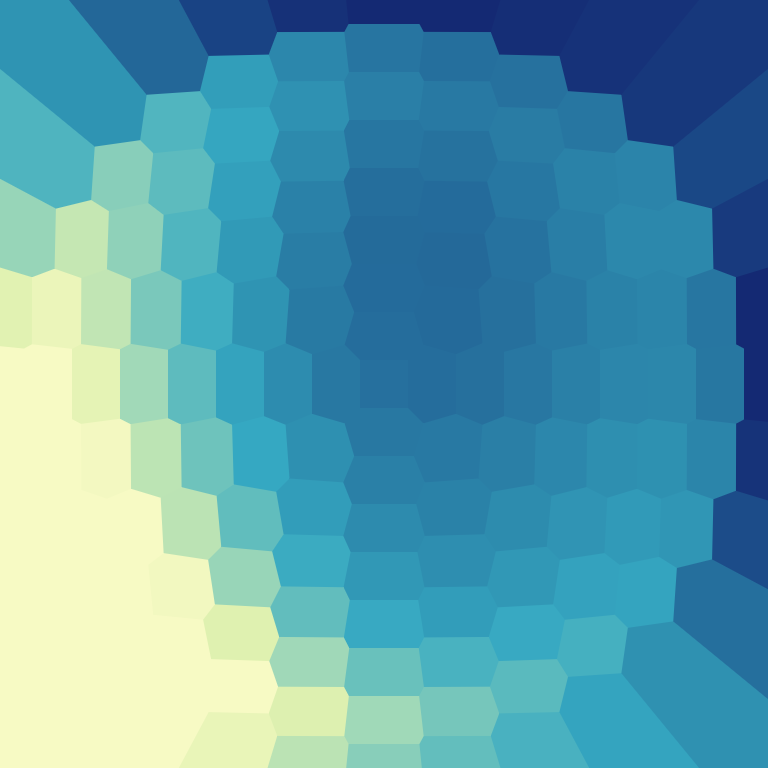
This background is drawn by a WebGL 2 fragment shader. Its source:

```glsl
#version 300 es
precision highp float;

uniform vec2 u_resolution;
out vec4 fragColor;

const float TAU = 6.2831853;
const int RINGS = 8;

// Pale yellow through teal to navy
const vec3 PALETTE[9] = vec3[9](
    vec3(0.97, 0.98, 0.77), vec3(0.875, 0.945, 0.69), vec3(0.63, 0.85, 0.72),
    vec3(0.40, 0.75, 0.74), vec3(0.21, 0.66, 0.76), vec3(0.18, 0.56, 0.69),
    vec3(0.14, 0.41, 0.60), vec3(0.10, 0.27, 0.52), vec3(0.08, 0.16, 0.45));

vec3 paletteColor(float level) {
    level = clamp(level, 0.0, 8.0);
    int stop = min(int(level), 7);
    return mix(PALETTE[stop], PALETTE[stop + 1], level - float(stop));
}

float angleOf(vec2 p) {
    return atan(p.y, p.x + 1e-6);
}

// Smooth height field: radial profile plus angular harmonics
float field(vec2 p) {
    float r = length(p);
    float a = angleOf(p);
    float rim = pow(r, 12.0);
    float level = 5.8 - 4.4 * r * r + 2.94 * rim;
    level += r * (0.76 + 2.92 * r) * cos(a) + r * (1.25 + 1.7 * pow(r, 4.0)) * sin(a);
    level -= 0.6 * smoothstep(0.1, 0.65, r) * cos(2.0 * a) + 0.8 * r * r * sin(2.0 * a);
    level += 0.5 * rim * cos(3.0 * a) + 0.15 * r * sin(3.0 * a);
    level += 0.28 * r * r * cos(4.0 * a);
    vec2 dip = p - vec2(0.92, 0.52);
    return level - 1.2 * exp(-20.0 * dot(dip, dip));
}

// Ring k holds 4k evenly spaced seeds; ring 0 is the centre
vec2 ringSeed(int ring, float index) {
    float a = TAU * index / float(max(4 * ring, 1));
    return float(ring) / float(RINGS) * vec2(cos(a), sin(a));
}

void main() {
    float size = min(u_resolution.x, u_resolution.y);
    vec2 p = (2.0 * gl_FragCoord.xy - u_resolution) / size;
    float turn = angleOf(p) / TAU;

    // Two closest seeds of the concentric Voronoi pattern
    vec2 nearest = vec2(0.0), second = vec2(0.0);
    float nearDist = 1e3, secondDist = 1e3;
    for (int ring = 0; ring <= RINGS; ring++) {
        float slot = round(turn * float(4 * ring));
        int reach = min(ring, 1);
        for (int j = -reach; j <= reach; j++) {
            vec2 seed = ringSeed(ring, slot + float(j));
            float d = dot(p - seed, p - seed);
            if (d < nearDist) {
                second = nearest;
                secondDist = nearDist;
                nearest = seed;
                nearDist = d;
            } else if (d < secondDist) {
                second = seed;
                secondDist = d;
            }
        }
    }

    // Flat cells with a one-pixel blend across each border
    float edge = (secondDist - nearDist) / (2.0 * distance(nearest, second));
    float blend = 0.5 - 0.5 * clamp(edge * size, 0.0, 1.0);
    vec3 color = mix(paletteColor(field(nearest)), paletteColor(field(second)), blend);
    fragColor = vec4(color, 1.0);
}
```
